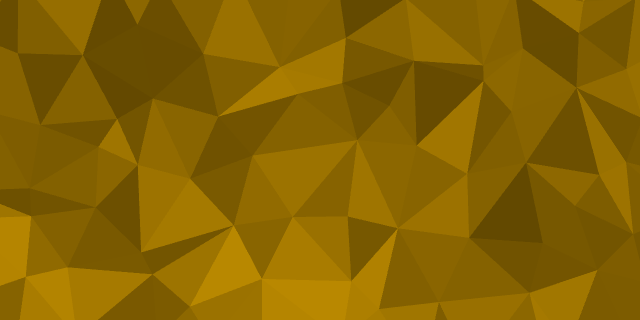
This background is drawn by a WebGL 2 fragment shader. Its source:

```glsl
#version 300 es
precision highp float;
precision highp int;
// Low-poly mosaic of flat ochre triangles.
// One random site per grid cell; the Delaunay triangle around each sample is
// found by repeatedly swapping in the site nearest to the circumcentre.

uniform vec2 u_resolution;
out vec4 fragColor;

const int REACH = 3;
const int SIDE = 2 * REACH + 1;
vec2 sites[SIDE * SIDE];

// Integer hash of a grid cell, two values in 0..1
vec2 hash(vec2 cell, uint seed) {
    uvec2 v = uvec2(ivec2(cell) + 512) * 1664525u + 1013904223u + seed;
    v.x += v.y * 1664525u;
    v.y += v.x * 1664525u;
    v ^= v >> 16u;
    v.x += v.y * 1664525u;
    v.y += v.x * 1664525u;
    v ^= v >> 16u;
    return vec2(v & 65535u) / 65536.0;
}

float cross2(vec2 a, vec2 b) { return a.x * b.y - a.y * b.x; }

vec2 circumcentre(vec2 a, vec2 b, vec2 c) {
    b -= a;
    c -= a;
    float bb = dot(b, b), cc = dot(c, c);
    return a + vec2(c.y * bb - b.y * cc, b.x * cc - c.x * bb) / (2.0 * cross2(b, c));
}

// Shade from random values at the three corners, so neighbours are related
vec3 facetColour(vec2 a, vec2 b, vec2 c, vec2 base) {
    vec2 sum = hash(floor(a) + base, 77u) + hash(floor(b) + base, 77u)
             + hash(floor(c) + base, 77u);
    float u = smoothstep(0.1, 0.9, 0.5 * fract(sum.x) + sum.y / 6.0);
    float level = 0.425 + 0.2 * u + 0.1 * pow(u, 6.0) - 0.04 * pow(1.0 - u, 20.0);
    return level * vec3(1.0, 0.735, 0.0);
}

vec3 mosaic(vec2 p, vec2 base) {
    // Counter-clockwise start triangle enclosing every nearby site
    vec2 a = vec2(-9.0, -6.0), b = vec2(9.0, -6.0), c = vec2(0.0, 12.0);
    for (int step = 0; step < 24; step++) {
        vec2 centre = circumcentre(a, b, c);
        vec2 nearest = a;
        float best = dot(a - centre, a - centre) * 0.99999;
        bool found = false;
        for (int i = 0; i < SIDE * SIDE; i++) {
            vec2 d = sites[i] - centre;
            float dist = dot(d, d);
            if (dist < best) {
                best = dist;
                nearest = sites[i];
                found = true;
            }
        }
        if (!found || nearest == a || nearest == b || nearest == c) break;

        // Keep the edge that the ray from the new site through p leaves by
        vec2 ray = p - nearest;
        float sa = cross2(a - nearest, ray);
        float sb = cross2(b - nearest, ray);
        float sc = cross2(c - nearest, ray);
        if (sa >= 0.0 && sb < 0.0) c = nearest;
        else if (sb >= 0.0 && sc < 0.0) a = nearest;
        else b = nearest;
    }
    return facetColour(a, b, c, base);
}

void main() {
    float scale = 5.2 / u_resolution.y;
    vec2 uv = gl_FragCoord.xy * scale + vec2(20.0, 31.0);
    vec2 base = floor(uv);

    // Scatter the sites around this cell
    for (int i = 0; i < SIDE * SIDE; i++) {
        vec2 cell = vec2(i % SIDE - REACH, i / SIDE - REACH);
        sites[i] = cell + 0.07 + 0.86 * hash(cell + base, 5u);
    }

    // Four rotated samples smooth the edges
    vec3 colour = vec3(0.0);
    for (int k = 0; k < 4; k++) {
        float turn = 0.464 + 1.5708 * float(k);
        vec2 offset = 0.38 * vec2(cos(turn), sin(turn));
        colour += mosaic(uv - base + offset * scale, base);
    }
    fragColor = vec4(colour / 4.0, 1.0);
}
```
